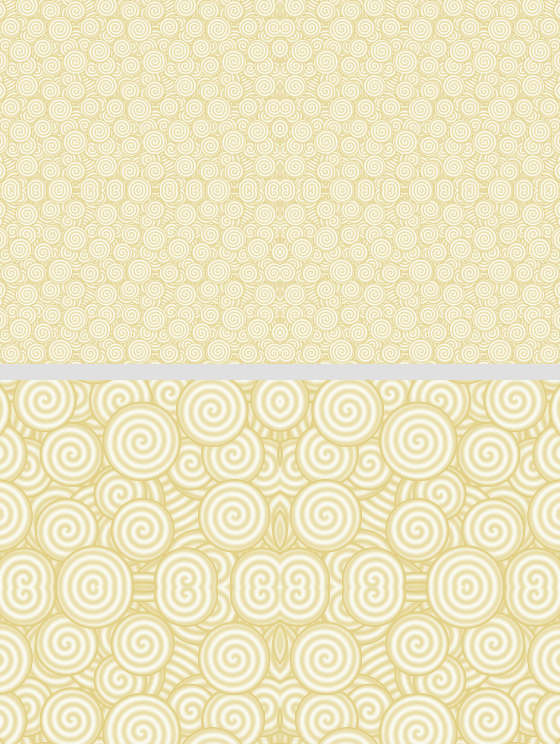
Top, the full canvas; bottom, a detail of the centre.
Give the GLSL for this pattern, as a Shadertoy shader.

```glsl
// Overlapping golden spiral discs on cream, tiled seven across and mirrored about a cross axis.

const float TAU = 6.2831853;

// Centre of one of the four large discs in a unit tile
vec2 clusterCentre(float i) {
    return vec2(0.33 + i * (0.414 + i * (0.021 * i - 0.022)),
                0.052 + 0.25 * i + 0.022 * i * i * (2.7 - i));
}

// Offset (xy) and radius (z) of a cluster's disc; layer 0 lies on top
vec3 discInCluster(int layer, float i) {
    if (layer == 0) return vec3(0.0, 0.0, 0.155 + 0.013 * mod(i, 2.0));
    if (layer <= 2) {
        float side = layer == 1 ? 1.0 : -1.0;
        float shift = 0.045 * (2.0 * mod(i, 2.0) - 1.0);
        return vec3(0.34 * side + shift, 0.06 * cos(1.95 * i), 0.137);
    }
    if (layer == 3) return vec3(-0.09, 0.22, 0.115);
    if (layer == 4) return vec3(0.12, -0.2, 0.13);
    if (layer <= 7) {
        float angle = 2.1 * float(layer) + 0.6 * i;
        return vec3(0.26 * vec2(cos(angle), sin(angle)), 0.17);
    }
    return vec3(0.0, 0.0, 0.46);
}

// Ink of a soft spiral line closed by a darker rim
float spiralInk(vec2 offset, float dist, float radius, float spin, float strength) {
    float turn = atan(offset.y, offset.x);
    float wave = 0.5 - 0.5 * cos(TAU * dist / 0.04 + turn + spin);
    float rim = 1.0 - smoothstep(0.004, 0.024, radius - dist);
    return max(strength * wave, 0.92 * rim);
}

void mainImage(out vec4 fragColor, in vec2 fragCoord) {
    // Tiles reflected about both axes; y runs downward
    vec2 tilesPerWidth = vec2(7.07, 6.98);
    vec2 axis = vec2(0.5, 0.477) * iResolution.xy;
    vec2 fold = abs(fragCoord - axis) * tilesPerWidth / iResolution.x;
    vec2 p = vec2(0.523, 0.348) - fold;
    float pixel = tilesPerWidth.x / iResolution.x;

    // Stack the discs from the bottom layer to the top
    float ink = 0.0;
    for (int layer = 8; layer >= 0; layer--) {
        float strength = 0.6 + 0.015 * float(layer);
        for (int c = 0; c < 4; c++) {
            float i = float(c);
            vec3 disc = discInCluster(layer, i);
            vec2 offset = p - clusterCentre(i) - disc.xy;
            offset -= round(offset);
            float dist = length(offset);

            // Faint shade cast on the layers below
            float shade = 1.0 - smoothstep(disc.z, disc.z + 0.025, dist);
            ink = mix(ink, 0.9, 0.15 * shade);

            if (dist < disc.z) {
                float cover = smoothstep(0.0, pixel, disc.z - dist);
                float spin = 2.4 * i + 1.7 * float(layer);
                float line = spiralInk(offset, dist, disc.z, spin, strength);
                ink = mix(ink, line, cover);
            }
        }
    }

    vec3 cream = vec3(0.978, 0.98, 0.945);
    vec3 gold = vec3(0.875, 0.795, 0.475);
    fragColor = vec4(mix(cream, gold, ink), 1.0);
}
```
